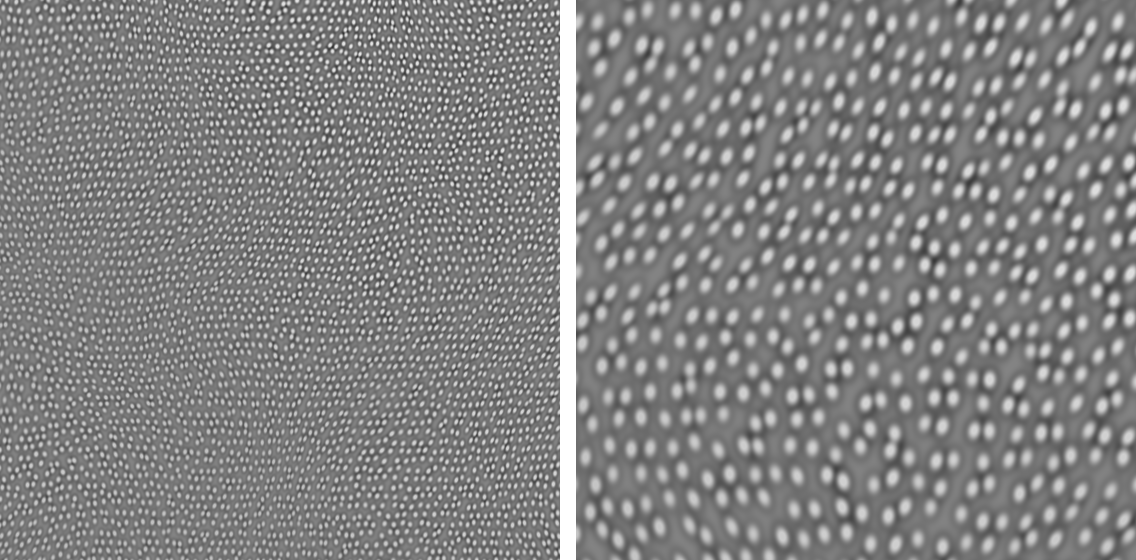
Left, the full canvas; right, a detail of the centre.
This texture is drawn by a Shadertoy shader. Its source:

```glsl
vec3 hash3(vec2 cell) {
    vec3 q = fract(cell.xyx * vec3(0.1031, 0.1030, 0.0973));
    q += dot(q, q.yxz + 33.33);
    return fract((q.xxy + q.yzz) * q.zyx);
}

// Three independent channels of smooth value noise, each in 0..1
vec3 noise3(vec2 p) {
    vec2 cell = floor(p);
    vec2 f = fract(p);
    f = f * f * (3.0 - 2.0 * f);
    vec3 bottom = mix(hash3(cell), hash3(cell + vec2(1, 0)), f.x);
    vec3 top = mix(hash3(cell + vec2(0, 1)), hash3(cell + vec2(1, 1)), f.x);
    return mix(bottom, top, f.y);
}

// Sum of zero-mean elongated bumps on a jittered, staggered grid
float grainHeight(vec2 p, float tilt) {
    float height = 0.0;
    for (int j = -1; j <= 1; j++) {
        float row = floor(p.y) + float(j);
        float x = p.x + 0.5 * mod(row, 2.0);
        for (int i = -1; i <= 1; i++) {
            vec2 cell = vec2(floor(x) + float(i), row);
            vec3 rnd = hash3(cell + 17.0);
            vec2 center = cell + 0.5 + 0.5 * (rnd.xy - 0.5);
            vec2 d = vec2(x, p.y) - center;
            d.x -= d.y * (tilt + 0.3 * (rnd.z - 0.5));
            d.y *= 0.84;
            float r2 = dot(d, d) / (2.0 * 0.205 * 0.205);
            float strength = 0.75 + 0.5 * fract(rnd.z * 7.0 + rnd.x);
            height += strength * (1.0 - r2) * exp(-r2);
        }
    }
    return height;
}

void mainImage(out vec4 fragColor, in vec2 fragCoord) {
    vec2 uv = fragCoord / iResolution.xy;

    // Slow drift of the rows and of the grain direction
    vec3 flow = noise3(uv * 5.0 + 3.0);
    vec2 warped = uv + 0.035 * (flow.xy - 0.5);
    float tilt = 0.12 + 0.8 * (flow.z - 0.5);
    float height = grainHeight(warped * vec2(73.0, 60.0) + 40.0, tilt);

    // Soften the peaks so light and dark stay balanced
    height = clamp(height, -0.9, 0.9);
    height += 0.4 * (0.07 - height * height);

    // Relief is stronger toward the upper right
    float patches = noise3(uv * 6.0 + 21.0).x - 0.5;
    float contrast = 0.42 + 0.18 * smoothstep(0.5, 1.6, uv.x + uv.y) + 0.14 * patches;

    fragColor = vec4(vec3(clamp(0.505 + contrast * height, 0.0, 1.0)), 1.0);
}
```
